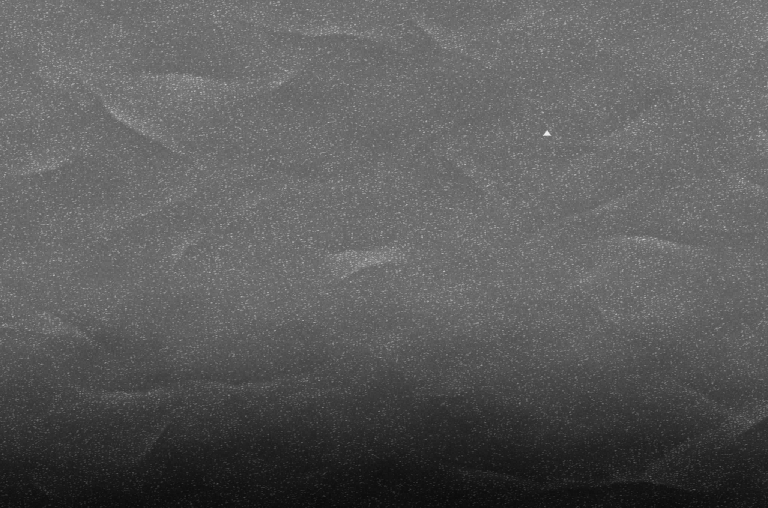
This texture is drawn by a WebGL 1 fragment shader. Its source:

```glsl
precision highp float;
// Worn, creased dark sheet under light that fades toward the bottom edge.
// A vertical tone ramp carries layered-sine undulation and scattered creases;
// cellular specks of dust crowd together where the creases catch the light.
uniform vec2 u_resolution;

vec3 hash3(vec2 p) {
  vec3 q = fract(vec3(p.xyx) * vec3(0.1031, 0.1030, 0.0973));
  q += dot(q, q.yxz + 33.33);
  return fract((q.xxy + q.yzz) * q.zyx);
}

mat2 rotation(float a) {
  float c = cos(a), s = sin(a);
  return mat2(c, -s, s, c);
}

// Layered sines, each octave turned and bent by the one before; about -1 to 1
float undulation(vec2 p) {
  float sum = 0.0, amp = 0.5, bend = 0.0;
  for (int i = 0; i < 5; i++) {
    bend = sin(p.x + 1.3 * bend + 1.7) * sin(p.y * 1.2 - bend + 0.6);
    sum += amp * bend;
    amp *= 0.62;
    p = rotation(0.9) * p * 1.73 + 2.1;
  }
  return sum;
}

// One jittered speck per cell, kept inside its cell
float specks(vec2 p, vec2 cell, float density, float seed) {
  vec2 g = p / cell;
  vec2 id = floor(g) + 80.0 + seed * 37.0;
  vec3 h = hash3(id);
  float size = hash3(id + 211.0).x;
  float d = length(fract(g) - 0.5 - (h.xy - 0.5) * 0.4);
  float shape = 1.0 - smoothstep(0.12, 0.32 + 0.2 * size, d);
  return shape * smoothstep(1.0 - density, 1.15 - density, h.z) * (0.35 + 0.65 * size * size);
}

// Scattered folds: a crisp lit edge with a soft falloff and a faint shadow
float creases(vec2 p) {
  float light = 0.0;
  for (int i = 0; i < 54; i++) {
    float n = float(i);
    vec3 place = hash3(vec2(n * 3.7 + 5.0, 19.0));
    vec3 form = hash3(vec2(n * 5.3 + 2.0, 71.0));
    float angle = place.z < 0.6 ? mix(-0.05, 0.8, form.x * form.x) : mix(-0.7, 0.0, form.x);
    vec2 center = fract(vec2(0.7549, 0.5698) * n + 0.2 * place.xy) * vec2(1.6, 1.04);
    vec2 q = rotation(angle) * (p - center);
    float reach = mix(0.05, 0.2, form.y);
    float width = mix(0.008, 0.026, form.z);
    q.y += 0.007 * sin(q.x * 24.0 + n) + 0.3 * q.x * q.x * sin(n * 2.3);
    q.y *= sin(n * 4.1) < -0.4 ? -1.0 : 1.0;
    float along = exp(-2.0 * q.x * q.x / (reach * reach));
    float lit = smoothstep(-0.006, 0.006, q.y) * exp(-max(q.y, 0.0) / width);
    float shade = (1.0 - smoothstep(-0.006, 0.004, q.y)) * exp(min(q.y, 0.0) / 0.03);
    float pick = fract(n * 0.618);
    light += along * mix(0.25, 1.3, pick * pick) * (lit - 0.3 * shade);
  }
  return light;
}

void main() {
  vec2 p = gl_FragCoord.xy / u_resolution.y;

  // Crumpled relief
  float broad = undulation(p * vec2(4.0, 7.0));
  float fine = undulation(p * vec2(17.0, 32.0) + 9.0);
  vec2 warped = p + 0.006 * vec2(fine, undulation(p * 26.0 + 4.0));
  float relief = creases(warped) * (0.85 + 0.5 * fine);

  // Light falling off toward the lower edge
  float height = p.y + 0.025 * broad + 0.008 * fine;
  float ramp = smoothstep(-0.06, 0.47, height);
  float tone = 0.045 + 0.37 * ramp + 0.015 * smoothstep(0.5, 1.0, p.y);
  tone += (0.014 * broad + 0.012 * fine) * (0.4 + 0.6 * ramp);
  tone += 0.08 * clamp(relief, -0.6, 1.6) * (0.55 + 0.45 * ramp);

  // Fine dust, denser on lit folds
  float density = clamp(0.28 + 0.06 * broad + 0.08 * fine + 0.5 * relief, 0.06, 0.95);
  float dust = 0.0;
  for (int i = 0; i < 3; i++) {
    float n = float(i);
    vec2 q = rotation(0.22 * (n - 1.0) + 0.05) * p + 3.0;
    dust += specks(q, vec2(0.0056, 0.0036) * (1.0 + 0.17 * n), density, n);
  }
  tone += dust * (0.1 + 0.07 * ramp);

  // Paper grain
  tone += (hash3(floor(p * 338.0) + 13.0).x - 0.5) * (0.02 + 0.025 * ramp);

  // Sparse larger flecks and short fibres
  vec2 tilted = rotation(-0.5) * p + 4.0;
  tone += 0.3 * specks(p + 2.0, vec2(0.012, 0.01), 0.03, 5.0);
  tone += 0.6 * specks(tilted, vec2(0.03, 0.006), 0.02, 7.0);

  // One bright chipped flake
  vec2 chip = p - vec2(1.077, 0.737);
  float chipEdge = max(abs(chip.x) * 0.8 + chip.y * 0.6, -chip.y) - 0.004;
  tone = mix(tone, 0.93, 1.0 - smoothstep(-0.0015, 0.0015, chipEdge));

  gl_FragColor = vec4(vec3(clamp(tone, 0.0, 1.0)), 1.0);
}
```
